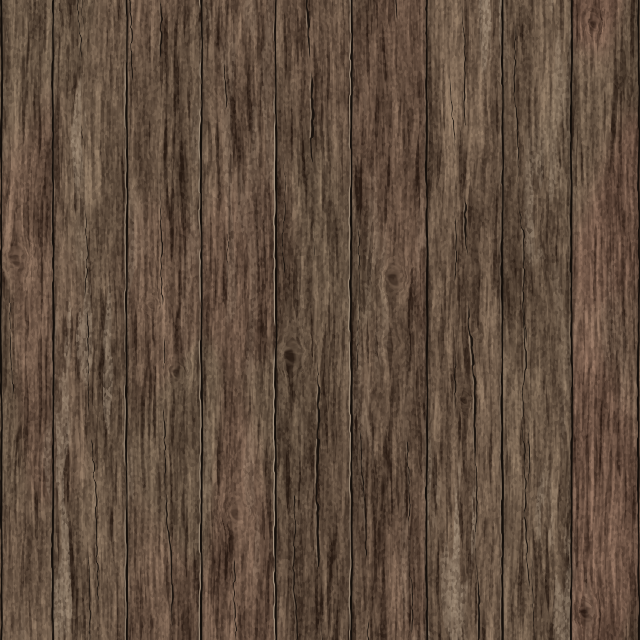
Give the GLSL for this texture, as a WebGL 2 fragment shader.

```glsl
#version 300 es
precision highp float;
uniform vec2 u_resolution;
out vec4 fragColor;

const int PLANKS = 9;
const float EDGES[10] = float[](0.002, 0.083, 0.198, 0.315, 0.431, 0.549, 0.667, 0.785, 0.893, 0.998);
const float EDGE_GLINT[10] = float[](0.0, 0.15, 0.7, 0.85, 1.0, 0.85, 0.1, 0.35, 0.15, 0.0);
const float TONE[9] = float[](0.0, 0.03, -0.02, -0.02, -0.13, -0.14, 0.02, 0.02, 0.0);
const float WARMTH[9] = float[](0.6, 0.3, 0.5, 0.65, 0.4, 0.6, 0.2, 0.1, 0.9);
const float WEAR[9] = float[](0.6, 0.8, 0.5, 0.3, 0.1, 0.3, 1.0, 0.8, 0.2);
const float FIGURE[9] = float[](0.3, 0.3, 1.0, 0.9, 0.15, 0.2, 0.6, 0.8, 1.0);
const float CRACK_AT[9] = float[](0.2, 0.45, 0.5, 0.7, 0.52, 0.12, 0.58, 0.28, 0.6);
const float CRACK_OPEN[9] = float[](0.0, 0.35, 0.6, 0.0, 1.0, 0.4, 0.9, 0.5, 0.0);
const float SEAM_HALF_WIDTH = 0.0014;
const float SEAM_WOBBLE = 0.0012;
const float CRACK_HALF_WIDTH = 0.0015;
const int KNOTS_PER_PLANK = 3;

const vec3 SHADOW = vec3(0.075, 0.055, 0.04);
const vec3 DARK_WOOD = vec3(0.265, 0.207, 0.167);
const vec3 LIGHT_WOOD = vec3(0.505, 0.428, 0.362);
const vec3 PALE_WOOD = vec3(0.64, 0.57, 0.49);
const vec3 RED_TINT = vec3(1.05, 0.96, 0.945);
const vec3 OLIVE_TINT = vec3(1.0, 0.995, 0.955);

vec2 hash2(vec2 p) {
  vec3 a = fract(p.xyx * vec3(0.1031, 0.1030, 0.0973));
  a += dot(a, a.yzx + 33.33);
  return fract((a.xx + a.yz) * a.zy);
}

// Cellular noise with softly blended cell values, 0 to 1
float cells(vec2 q) {
  vec2 base = floor(q);
  float sum = 0.0, total = 0.0;
  for (int j = -1; j <= 1; j++)
    for (int i = -1; i <= 1; i++) {
      vec2 cell = base + vec2(i, j);
      vec2 d = cell + hash2(cell + 17.0) - q;
      float weight = exp(-7.0 * dot(d, d));
      sum += weight * hash2(cell + 71.0).x;
      total += weight;
    }
  return sum / total;
}

// Layered sines for edges and cracks that drift along the board
float wander(float y, float seed) {
  return 0.5 * sin(y * 9.0 + seed) + 0.3 * sin(y * 23.0 + seed * 2.3) + 0.2 * sin(y * 61.0 + seed * 4.1);
}

float line(float d, float halfWidth, float soft) {
  return 1.0 - smoothstep(halfWidth - soft, halfWidth + soft, abs(d));
}

void main() {
  vec2 p = gl_FragCoord.xy / u_resolution;
  float soft = 0.6 / u_resolution.x;

  // Find the plank and its nearest seam
  int plank = 0, seam = 0;
  float seamDist = 9.0;
  for (int i = 0; i <= PLANKS; i++) {
    float d = p.x - EDGES[i] - SEAM_WOBBLE * wander(p.y, float(i) * 3.7);
    if (d > 0.0) plank = min(i, PLANKS - 1);
    if (abs(d) < abs(seamDist)) { seamDist = d; seam = i; }
  }
  float id = float(plank);
  float left = EDGES[plank], right = EDGES[plank + 1];

  // Knots push the grain aside and add rings
  vec2 grain = p;
  grain.x += 0.004 * wander(p.y * 0.5, id * 5.1);
  float rings = 0.0, core = 0.0;
  for (int k = 0; k < KNOTS_PER_PLANK; k++) {
    vec2 key = vec2(id * 11.0 + 3.0, float(k) * 7.0 + 5.0);
    vec2 spot = hash2(key), kind = hash2(key + 40.0);
    float strength = smoothstep(0.35, 0.8, kind.y);
    float size = mix(0.005, 0.01, kind.x);
    vec2 d = (p - vec2(mix(left, right, 0.2 + 0.6 * spot.x), spot.y)) / size;
    d.y *= 0.75;
    float r = length(d) + 0.25 * sin(d.x * 2.0 + d.y * 3.0);
    grain.x -= strength * d.x * size * 0.85 * exp(-0.2 * r * r);
    rings += strength * sin(r * 6.5) * exp(-0.55 * r);
    core += strength * (1.0 - smoothstep(0.2, 1.0, r));
  }
  grain += vec2(id * 3.3, id * 7.7);

  // Grain from broad bands down to crisp fibres
  float blotch = cells(grain * vec2(14.0, 5.0));
  float broad = cells(grain * vec2(45.0, 3.5));
  float fine = cells(grain * vec2(130.0, 9.0));
  float fibre = cells(grain * vec2(290.0, 38.0));
  float rough = cells(grain * vec2(340.0, 210.0));
  float scratch = cells(grain * vec2(230.0, 13.0) + 50.0);
  float pores = smoothstep(0.68, 0.85, scratch);
  float ridges = smoothstep(0.32, 0.15, scratch);
  float figure = sin(grain.x * 680.0 + 20.0 * cells(grain * vec2(20.0, 3.0) + 90.0));
  float value = 0.52 + TONE[plank] + 0.3 * (blotch - 0.5) + 0.42 * (broad - 0.5)
    + 0.42 * (fine - 0.5) + 0.5 * (fibre - 0.5) + 0.45 * (rough - 0.5)
    + 0.15 * figure * FIGURE[plank] * smoothstep(0.35, 0.7, blotch)
    + 0.2 * rings - 0.5 * core - 0.42 * pores + 0.25 * ridges;
  vec3 color = mix(DARK_WOOD, LIGHT_WOOD, clamp(value, -0.45, 1.3));
  color *= mix(OLIVE_TINT, RED_TINT, WARMTH[plank] * smoothstep(0.2, 0.7, cells(p * vec2(9.0, 4.0) + 30.0)));

  // Pale worn streaks with a flaky edge
  float wear = smoothstep(0.5, 0.72, cells(grain * vec2(95.0, 10.0) + 20.0) + 0.25 * (fibre - 0.5))
    * smoothstep(0.5, 0.8, cells(grain * vec2(24.0, 4.0) + 60.0));
  color = mix(color, PALE_WOOD, 0.7 * wear * WEAR[plank] * (0.3 + 0.7 * rough));

  // One main crack and one sparse hairline per plank, each with a lit rim
  for (int c = 0; c < 2; c++) {
    float seed = id * 4.3 + float(c) * 9.1;
    float at = c == 0 ? CRACK_AT[plank] : 0.15 + 0.7 * hash2(vec2(id, 23.0)).x;
    float jag = cells(vec2(seed * 3.0, p.y * 70.0)) - 0.5;
    float x = mix(left, right, at) - 0.022 * (p.y - 0.5)
      + 0.006 * wander(p.y * 0.6, seed) + 0.0012 * wander(p.y * 4.0, seed) + 0.003 * jag;
    float opening = cells(vec2(seed * 5.0, p.y * 9.0));
    float gap = c == 0 ? smoothstep(0.25, 0.7, opening) * CRACK_OPEN[plank]
      : 0.4 * smoothstep(0.55, 0.8, opening);
    float halfWidth = CRACK_HALF_WIDTH * gap * (1.0 + jag);
    float rim = line(p.x - x + halfWidth + 0.0012, 0.001, soft) * gap * smoothstep(-0.3, 0.3, jag);
    color = mix(color, PALE_WOOD, 0.6 * rim);
    color = mix(color, SHADOW, line(p.x - x, halfWidth, soft) * smoothstep(0.05, 0.35, gap) * 0.9);
  }

  // Seams: soft shade, broken lit rim on the left, chipped dark gap
  float chip = cells(vec2(float(seam) * 9.0, p.y * 60.0));
  float dip = cells(vec2(float(seam) * 5.0, p.y * 14.0));
  float gapDist = seamDist + 0.0014 * (chip - 0.5);
  float halfWidth = SEAM_HALF_WIDTH * (0.4 + 0.6 * chip + 0.5 * dip);
  color *= 1.0 - 0.25 * exp(-abs(seamDist) / 0.003);
  float glint = line(gapDist + halfWidth + 0.001, 0.0011, soft) * EDGE_GLINT[seam];
  color = mix(color, PALE_WOOD, glint * smoothstep(0.2, 0.55, 0.6 * dip + 0.4 * chip));
  color = mix(color, SHADOW, line(gapDist, halfWidth, soft));

  fragColor = vec4(color, 1.0);
}
```
